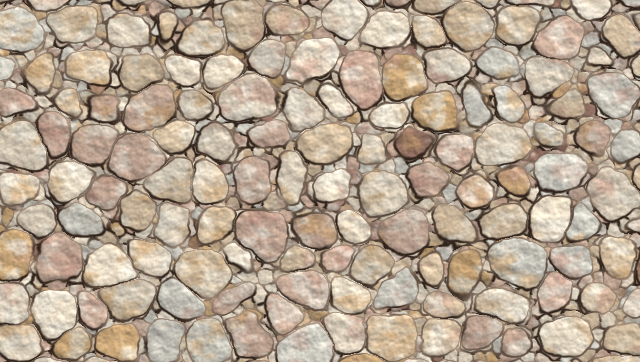
A WebGL 1 fragment shader for this texture:

```glsl
precision highp float;
// Sunlit dry-stone wall: large angular stones from a weighted Voronoi diagram,
// with a finer diagram of chips filling the joints. Noise adds stains and relief,
// and outward edge directions give lit rims and shadowed crevices.

uniform vec2 u_resolution;

struct Stone {
  vec2 id;       // cell that owns the point
  vec2 outward;  // direction to the nearest edges
  float inset;   // softened distance to the edge, which rounds corners
};

vec2 hash2(vec2 p) {
  vec3 q = fract(p.xyx * vec3(0.1031, 0.1030, 0.0973));
  q += dot(q, q.yzx + 33.33);
  return fract((q.xx + q.yz) * q.zy);
}

float noise(vec2 p) {
  vec2 i = floor(p), f = fract(p);
  f = f * f * (3.0 - 2.0 * f);
  float low = mix(hash2(i).x, hash2(i + vec2(1, 0)).x, f.x);
  float high = mix(hash2(i + vec2(0, 1)).x, hash2(i + vec2(1, 1)).x, f.x);
  return mix(low, high, f.y);
}

float fbm(vec2 p) {
  float sum = 0.0, amp = 0.53;
  for (int i = 0; i < 4; i++) {
    sum += amp * noise(p);
    p = mat2(1.6, 1.2, -1.2, 1.6) * p + 7.3;
    amp *= 0.5;
  }
  return sum;
}

// Stone centre in xy, size weight in z; alternate rows are staggered.
vec3 seed(vec2 cell) {
  vec2 centre = cell + 0.5 + 0.72 * (hash2(cell) - 0.5);
  centre.x += 0.5 * mod(cell.y, 2.0);
  return vec3(centre, 0.34 * hash2(cell + 71.3).x);
}

Stone findStone(vec2 p, float sharpness) {
  vec2 base = floor(p);
  vec2 id = base;
  float best = 1e5;
  for (int y = -2; y <= 2; y++)
    for (int x = -2; x <= 2; x++) {
      vec2 cell = base + vec2(x, y);
      vec3 s = seed(cell);
      float power = dot(p - s.xy, p - s.xy) - s.z;
      if (power < best) { best = power; id = cell; }
    }
  vec2 own = seed(id).xy, outward = vec2(0.0);
  float total = 1e-6;
  for (int y = -2; y <= 2; y++)
    for (int x = -2; x <= 2; x++) {
      vec2 cell = base + vec2(x, y);
      if (distance(cell, id) < 0.5) continue;
      vec3 s = seed(cell);
      vec2 span = s.xy - own;
      float power = dot(p - s.xy, p - s.xy) - s.z;
      float w = exp(-sharpness * (power - best) / (2.0 * length(span)));
      total += w;
      outward += w * normalize(span);
    }
  return Stone(id, outward / total, -log(total) / sharpness);
}

// Mineral colour of one stone, with stains that cross its face.
vec3 stoneColor(vec2 id, vec2 p) {
  vec2 pick = hash2(id + 19.7), tone = hash2(id + 43.1);
  vec3 c = vec3(0.87, 0.82, 0.74);                          // cream
  c = mix(c, vec3(0.81, 0.73, 0.62), step(0.36, pick.x));   // tan
  c = mix(c, vec3(0.77, 0.66, 0.59), step(0.57, pick.x));   // pink
  c = mix(c, vec3(0.78, 0.77, 0.73), step(0.75, pick.x));   // grey
  c = mix(c, vec3(0.76, 0.63, 0.46), step(0.88, pick.x));   // ochre
  c = mix(c, vec3(0.60, 0.46, 0.41), step(0.96, pick.x));   // rust
  vec2 q = p + 17.0 * tone;
  vec3 stain = mix(vec3(0.75, 0.60, 0.42), vec3(0.72, 0.56, 0.50), step(0.5, pick.y));
  c = mix(c, stain, 0.6 * smoothstep(0.50, 0.75, fbm(q * 1.9)));
  c = mix(c, vec3(0.89, 0.87, 0.82), 0.65 * smoothstep(0.46, 0.70, fbm(q * 2.6 + 31.0)));
  return c * (0.93 + 0.13 * tone.y);
}

void main() {
  vec2 p = gl_FragCoord.xy / u_resolution.y * vec2(8.0, 9.2) + 20.0;
  vec2 ragged = vec2(fbm(p * 2.2), fbm(p * 2.2 + 40.0)) - 0.5;
  vec2 q = p + 0.24 * ragged;

  Stone big = findStone(q, 10.0);
  Stone chip = findStone(q * 3.1 + 5.0, 16.0);
  float gap = 0.005 + 0.085 * smoothstep(0.3, 0.75, noise(p * 0.9 + 3.0));
  float edge = big.inset - gap;
  float isBig = smoothstep(-0.02, 0.02, edge);

  // Stone faces with grain and relief lit from above right
  vec3 color = mix(stoneColor(chip.id + 200.0, p) * 0.94, stoneColor(big.id, p), isBig);
  vec2 toLight = normalize(vec2(0.4, 0.9));
  float relief = fbm(p * 3.6) - fbm(p * 3.6 + 0.22 * toLight);
  float grain = noise(p * 17.0) - 0.5;
  float facing = mix(dot(chip.outward, toLight), dot(big.outward, toLight), isBig);
  float rim = mix(1.0 - smoothstep(0.0, 0.22, chip.inset),
                  1.0 - smoothstep(0.0, 0.16, edge), isBig);
  color *= 1.0 + 0.95 * relief + 0.09 * grain + rim * (0.13 * facing - 0.06);

  // Crevices, deepest beneath overhanging stones
  float joint = min(abs(edge), mix(max(chip.inset, 0.0) / 3.1, 1.0, isBig));
  float shadow = clamp(0.45 - 0.5 * dot(big.outward, toLight) + 1.3 * (noise(p * 2.4) - 0.5), 0.0, 1.0);
  vec3 crevice = mix(vec3(0.56, 0.47, 0.40), vec3(0.17, 0.12, 0.09), shadow);
  float depth = 1.0 - smoothstep(0.004, 0.026 + 0.026 * shadow, joint);
  color = mix(color, crevice, depth * (0.66 + 0.3 * shadow));

  gl_FragColor = vec4(clamp(color, 0.0, 1.0), 1.0);
}
```
